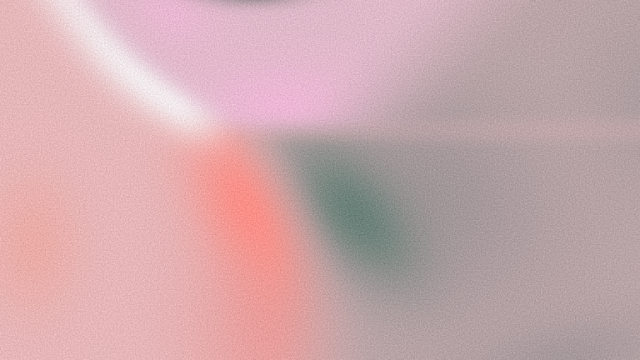
A WebGL 2 fragment shader for this background:

```glsl
#version 300 es
precision highp float;

uniform vec2 u_resolution;
out vec4 outColor;

const vec3 ROSE = vec3(0.90, 0.715, 0.725);
const vec3 PEACH = vec3(0.93, 0.65, 0.61);
const vec3 CORAL = vec3(0.98, 0.56, 0.53);
const vec3 SALMON = vec3(0.91, 0.60, 0.59);
const vec3 MAUVE = vec3(0.73, 0.645, 0.655);
const vec3 ASH = vec3(0.60, 0.57, 0.58);
const vec3 PINE = vec3(0.40, 0.50, 0.465);
const vec3 LILAC = vec3(0.875, 0.725, 0.785);
const vec3 ORCHID = vec3(0.93, 0.715, 0.835);
const vec3 PEARL = vec3(0.95, 0.93, 0.94);

// Soft elliptical spot, rotated by angle
float glow(vec2 p, vec2 center, vec2 radius, float angle) {
    float c = cos(angle), s = sin(angle);
    vec2 d = p - center;
    vec2 q = vec2(c * d.x + s * d.y, c * d.y - s * d.x) / radius;
    return exp(-dot(q, q));
}

// Signed distance to a falling, flattening curve; positive above it
float arcDistance(vec2 p) {
    float x = min(p.x, 0.72) - 0.19;
    float height = 1.0 - 1.35 * x + 1.25 * x * x;
    float slope = -1.35 + 2.5 * x;
    return (p.y - height) / sqrt(1.0 + slope * slope);
}

vec2 hashGradient(vec2 cell) {
    vec3 h = fract(cell.xyx * vec3(0.1031, 0.1030, 0.0973));
    h += dot(h, h.yzx + 33.33);
    return fract((h.xx + h.yz) * h.zy) * 2.0 - 1.0;
}

float gradientNoise(vec2 p) {
    vec2 i = floor(p), f = fract(p);
    vec2 u = f * f * (3.0 - 2.0 * f);
    vec2 e = vec2(0.0, 1.0);
    float a = dot(hashGradient(i), f);
    float b = dot(hashGradient(i + e.yx), f - e.yx);
    float c = dot(hashGradient(i + e.xy), f - e.xy);
    float d = dot(hashGradient(i + e.yy), f - e.yy);
    return mix(mix(a, b, u.x), mix(c, d, u.x), u.y);
}

// Rose field with warm spots
vec3 warmSide(vec2 p) {
    vec3 col = mix(ROSE, PEACH, 0.65 * glow(p, vec2(0.09, 0.32), vec2(0.13, 0.19), 0.0));
    col = mix(col, SALMON, 0.85 * glow(p, vec2(0.76, 0.12), vec2(0.22, 0.38), 0.0));
    return mix(col, CORAL, glow(p, vec2(0.69, 0.42), vec2(0.25, 0.125), -1.05));
}

// Mauve field with grey shading and a dark green spot
vec3 coolSide(vec2 p) {
    vec3 col = mix(MAUVE, ASH, 0.75 * glow(p, vec2(1.18, 0.46), vec2(0.34, 0.28), -0.5));
    col = mix(col, ASH, 0.6 * glow(p, vec2(1.56, 0.0), vec2(0.26, 0.10), 0.2));
    col = mix(col, ASH, 0.35 * glow(p, vec2(1.80, 0.72), vec2(0.16, 0.24), 0.0));
    return mix(col, PINE, 0.95 * glow(p, vec2(0.99, 0.405), vec2(0.22, 0.115), -0.88));
}

// Lilac field with brighter spots and a shadow on the upper rim
vec3 upperField(vec2 p) {
    vec3 col = mix(LILAC, ORCHID, 0.95 * glow(p, vec2(0.78, 0.71), vec2(0.23, 0.12), 0.0));
    col = mix(col, ORCHID, 0.7 * glow(p, vec2(0.48, 0.97), vec2(0.13, 0.10), -0.6));
    return mix(col, ASH * 0.88, glow(p, vec2(0.70, 1.02), vec2(0.13, 0.032), 0.0));
}

void main() {
    vec2 p = gl_FragCoord.xy / u_resolution.y;

    // Warm and cool halves meet along a bent border
    float border = 0.90 - 0.5 * p.y * p.y;
    float softness = mix(0.17, 0.11, smoothstep(0.0, 0.4, p.y));
    float cool = smoothstep(-softness, softness, p.x - border);
    float arc = arcDistance(p);
    cool *= mix(1.0, smoothstep(-0.06, 0.06, arc), smoothstep(0.58, 0.70, p.y));
    vec3 col = mix(warmSide(p), coolSide(p), cool);

    // Lilac area between the arc and a slanted right edge
    float slant = 1.0 + 0.9 * (p.y - 0.63);
    float upper = smoothstep(0.54, 0.70, p.y) * smoothstep(-0.05, 0.04, arc);
    upper *= 1.0 - smoothstep(-0.24, 0.24, p.x - slant);
    col = mix(col, upperField(p), upper);

    // Pale streak along the arc
    float spread = arc < 0.0 ? 0.068 : 0.050;
    float streak = exp(-arc * arc / (spread * spread));
    streak *= 1.0 - smoothstep(0.48, 0.68, p.x);
    streak *= mix(0.95, 0.75, smoothstep(0.75, 1.0, p.y));
    col = mix(col, PEARL, streak);

    // Fine film grain
    float grain = gradientNoise(p * 211.0) + gradientNoise(p * 288.0 + 57.0);
    outColor = vec4(clamp(col + 0.07 * grain, 0.0, 1.0), 1.0);
}
```
